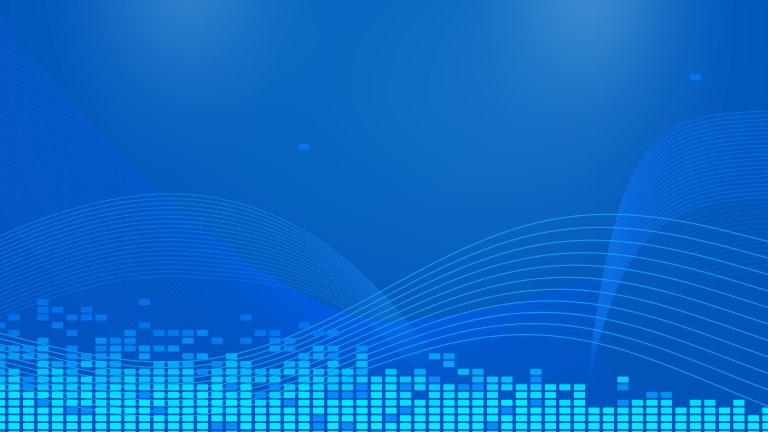
This background is drawn by a Shadertoy shader. Its source:

```glsl
// Blue stage backdrop: two soft spotlights, flowing line ribbons and an equalizer of cyan blocks.
#define DEEP   vec3(0.00, 0.320, 0.725)
#define MID    vec3(0.025, 0.405, 0.755)
#define PALE   vec3(0.30, 0.60, 0.84)
#define SHEET  vec3(0.00, 0.375, 0.93)
#define STRAND vec3(0.10, 0.52, 0.95)
#define BRIGHT vec3(0.08, 0.68, 0.97)
#define CYAN   vec3(0.00, 0.94, 1.00)
#define AZURE  vec3(0.01, 0.47, 0.98)
#define LINE_WIDTH 0.0027
#define PITCH  vec2(0.03356, 0.01794)
#define BLOCK  vec2(0.0130, 0.0069)

float hash(vec2 p) {
    vec3 q = fract(p.xyx * vec3(0.1031, 0.1030, 0.0973));
    q += dot(q, q.yzx + 33.33);
    return fract((q.x + q.y) * q.z);
}

float glow(vec2 p, vec2 center, vec2 radius) {
    vec2 q = (p - center) / radius;
    return exp(-dot(q, q));
}

// Evenly spaced level lines of a field that runs from 0 to 1 across a ribbon.
float strands(float field, float count) {
    float g = field * count;
    float slope = max(length(vec2(dFdx(g), dFdy(g))), 1e-4);
    float width = LINE_WIDTH * iResolution.y;
    float dist = abs(fract(g - 0.5) - 0.5) / slope;
    float cover = min(width, 1.0) * clamp(0.5 * max(width, 1.0) + 0.5 - dist, 0.0, 1.0);
    // Lines too dense to resolve blend to their mean coverage.
    cover = mix(cover, min(width * slope, 1.0), smoothstep(0.3, 0.8, slope));
    return cover * step(-0.5, g) * step(g, count + 0.5);
}

vec3 backdrop(vec2 p) {
    vec3 col = mix(DEEP, MID, glow(p, vec2(0.92, 0.85), vec2(0.72, 0.60)));
    col = mix(col, PALE, 0.55 * glow(p, vec2(0.43, 1.06), vec2(0.20, 0.25)));
    col = mix(col, PALE, 0.72 * glow(p, vec2(1.36, 1.06), vec2(0.19, 0.27)));
    return mix(col, PALE, 0.16 * glow(p, vec2(1.18, 0.75), vec2(0.32, 0.33)));
}

// Translucent sheet that sweeps down from the left and rises to the right.
vec3 addSheet(vec3 col, vec2 p) {
    float d = p.x - 0.903;
    float edge = 0.255 + 0.699 * pow(abs(d) / 0.903, 1.6) * (d < 0.0 ? 1.0 : 0.414);
    float depth = edge - p.y;
    float inside = smoothstep(-0.004, 0.006, depth) * (1.0 - smoothstep(1.36, 1.43, p.x));
    float crest = exp(-max(depth, 0.0) / 0.11) * glow(p, vec2(0.88, 0.27), vec2(0.50, 0.40));
    col = mix(col, DEEP + vec3(0.0, 0.005, 0.05), 0.55 * inside);
    col = mix(col, SHEET, 0.85 * inside * crest);
    float hatch = strands(depth / 0.44, 36.0) * (1.0 - smoothstep(0.15, 0.55, p.x));
    return mix(col, STRAND, 0.22 * hatch);
}

// Steep ribbon that curls over at the right.
vec3 addRightRibbon(vec3 col, vec2 p) {
    float d = max(p.x, 1.345) - 1.382;
    float top = 0.745 - 0.463 * exp(-d / 0.074);
    float bottom = 0.549 - 0.352 * exp(-d / 0.0926);
    float f = (top - p.y) / max(top - bottom, 0.02);
    float fade = smoothstep(1.345, 1.37, p.x) * smoothstep(0.10, 0.26, p.y);
    float body = smoothstep(-0.02, 0.04, f) * (1.0 - smoothstep(0.96, 1.04, f));
    float fold = 1.0 - smoothstep(1.42, 1.60, p.x);
    col = mix(col, SHEET, fade * body * (0.16 + 0.35 * fold));
    col = mix(col, STRAND, 0.40 * fade * strands(f, 20.0));
    float echo = strands((f - 1.05) / 0.8, 14.0) * smoothstep(1.40, 1.6, p.x);
    return mix(col, STRAND, 0.16 * fade * echo);
}

// Fine arch on the left.
vec3 addLeftArch(vec3 col, vec2 p) {
    float d = (p.x - 0.3935) / 0.3935;
    float top = 0.551 - d * d * (0.120 + 0.023 * d);
    float spread = 0.190 - 0.104 * smoothstep(0.44, 0.98, p.x);
    float f = (top - p.y) / spread;
    float fade = 1.0 - smoothstep(0.86, 1.02, p.x);
    return mix(col, STRAND, (0.62 - 0.30 * clamp(f, 0.0, 1.0)) * fade * strands(f, 18.0));
}

// Wide bright wave across the lower half.
vec3 addWave(vec3 col, vec2 p) {
    float phase = 3.193 * (p.x - 0.896);
    float top = 0.333 + 0.171 * sin(phase - 0.016 * phase * phase * phase);
    float spread = 0.127 + 0.266 * smoothstep(0.53, 1.96, p.x);
    return mix(col, BRIGHT, 0.75 * strands((top - p.y) / spread, 10.0));
}

// Equalizer blocks, thinning out toward a falling skyline.
vec3 addBlocks(vec3 col, vec2 p) {
    vec2 shift = vec2(0.0179, -0.0049);
    vec2 cell = floor((p + shift) / PITCH);
    vec2 center = (cell + 0.5) * PITCH - shift;
    float skyline = 0.305 - 0.168 * max(center.x - 0.35, 0.0);
    float level = center.y / skyline;
    float chance = (1.0 - 0.78 * smoothstep(0.30, 1.0, level)) * step(level, 1.03);
    float lit = step(hash(cell + 17.0), chance);
    vec2 q = abs(p - center) - BLOCK + 0.002;
    float dist = length(max(q, 0.0)) + min(max(q.x, q.y), 0.0) - 0.002;
    float mask = lit * clamp(0.5 - dist * iResolution.y, 0.0, 1.0);
    float dim = step(0.90, hash(cell + 71.0));
    float tint = smoothstep(0.04, 0.27, center.y + 0.05 * (hash(cell + 43.0) - 0.5));
    vec3 paint = mix(CYAN, AZURE, max(tint, 0.8 * dim));
    return mix(col, paint, mask * (0.96 - 0.15 * tint));
}

void mainImage(out vec4 fragColor, in vec2 fragCoord) {
    vec2 p = fragCoord / iResolution.xy * vec2(16.0 / 9.0, 1.0);
    vec3 col = backdrop(p);
    col = addSheet(col, p);
    col = addRightRibbon(col, p);
    col = addLeftArch(col, p);
    col = addWave(col, p);
    col = addBlocks(col, p);
    fragColor = vec4(col, 1.0);
}
```
